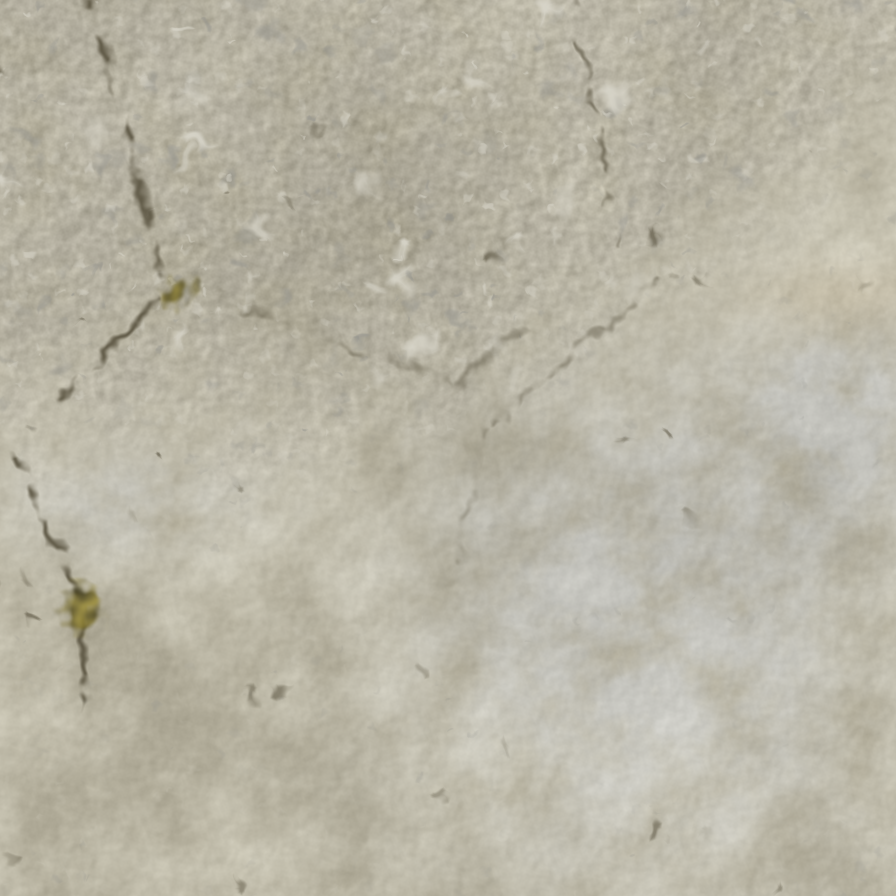
Give the GLSL for this texture, as a WebGL 1 fragment shader.

```glsl
precision highp float;
uniform vec2 u_resolution;

const vec3 WARM = vec3(0.722, 0.702, 0.628);
const vec3 PALE = vec3(0.770, 0.755, 0.688);
const vec3 COOL = vec3(0.752, 0.750, 0.725);
const vec3 WORN = vec3(0.682, 0.664, 0.604);
const vec3 OCHRE = vec3(0.710, 0.670, 0.570);
const vec3 CHIP_LIGHT = vec3(0.850, 0.840, 0.795);
const vec3 CHIP_GREY = vec3(0.570, 0.570, 0.550);
const vec3 CRACK = vec3(0.340, 0.315, 0.240);
const vec3 MOSS = vec3(0.430, 0.390, 0.160);
const float RELIEF_SMOOTH = 0.065;
const float RELIEF_ROUGH = 0.130;
const float GRAIN = 0.030;
const float BROAD_TONE = 0.075;
const float CRACK_WARP = 0.013;
const float CRACK_FRAY = 0.007;
const float TAU = 6.2831853;

vec2 hash2(vec2 p) {
  vec3 q = fract(p.xyx * vec3(0.1031, 0.1030, 0.0973));
  q += dot(q, q.yzx + 33.33);
  return fract((q.xx + q.yz) * q.zy);
}

float cornerSlope(vec2 cell, vec2 offset) {
  float a = TAU * hash2(cell + 71.0).x;
  return dot(vec2(cos(a), sin(a)), offset);
}

float gradientNoise(vec2 p) {
  vec2 i = floor(p), f = fract(p), e = vec2(1.0, 0.0);
  vec2 u = f * f * f * (f * (f * 6.0 - 15.0) + 10.0);
  float low = mix(cornerSlope(i, f), cornerSlope(i + e, f - e), u.x);
  float high = mix(cornerSlope(i + e.yx, f - e.yx), cornerSlope(i + 1.0, f - 1.0), u.x);
  return mix(low, high, u.y);
}

vec2 warp(vec2 p) {
  return vec2(gradientNoise(p), gradientNoise(p + 50.0));
}

float fbm(vec2 p) {
  float sum = 0.0, amp = 0.6;
  for (int i = 0; i < 4; i++) {
    sum += amp * gradientNoise(p);
    p = mat2(1.6, 1.2, -1.2, 1.6) * p + 7.3;
    amp *= 0.55;
  }
  return sum;
}

// Scattered ragged flakes; size is a fraction of the cell
float flakes(vec2 p, float cells, float density, float size, float seed) {
  vec2 q = p * cells + 0.35 * warp(p * cells * 2.7);
  float mask = 0.0;
  for (int k = 0; k < 9; k++) {
    vec2 cell = floor(q) + vec2(mod(float(k), 3.0), floor(float(k) / 3.0)) - 1.0;
    vec2 shape = hash2(cell + seed + 40.0), pick = hash2(cell + seed + 90.0);
    vec2 d = q - cell - hash2(cell + seed);
    float c = cos(TAU * shape.x), s = sin(TAU * shape.x);
    d = abs(mat2(c, -s, s, c) * d) * vec2(1.0, mix(1.0, 2.4, shape.y));
    float r = size * mix(0.4, 1.0, pick.y);
    float flake = 1.0 - smoothstep(0.2 * r, 1.25 * r, max(d.x + 0.5 * d.y, d.y));
    mask = max(mask, flake * step(pick.x, density) * mix(0.4, 1.0, fract(shape.y * 7.0)));
  }
  return mask;
}

float crack(vec2 p, vec2 a, vec2 b, float width) {
  vec2 ab = b - a;
  float t = clamp(dot(p - a, ab) / dot(ab, ab), 0.0, 1.0);
  return 1.0 - smoothstep(0.0, width, length(p - a - ab * t));
}

float blob(vec2 p, vec2 center, vec2 radius) {
  vec2 d = (p - center) / radius;
  return exp(-dot(d, d));
}

void main() {
  vec2 uv = gl_FragCoord.xy / u_resolution;
  float broad = fbm(uv * 3.5), mottle = fbm(uv * 13.0 + 31.0);
  // Worn upper left, smooth plaster elsewhere
  float border = 0.56 - 0.10 * uv.x + 0.9 * max(uv.x - 0.5, 0.0);
  float rough = smoothstep(-0.08, 0.12, uv.y - border + 0.15 * broad + 0.15 * mottle);
  // Broad stains
  vec3 color = mix(WARM, PALE, clamp(0.45 + broad + 1.3 * mottle, 0.0, 1.0));
  float haze = blob(uv, vec2(0.72, 0.30), vec2(0.24, 0.26)) + blob(uv, vec2(0.95, 0.54), vec2(0.12, 0.11));
  haze += 0.7 * blob(uv, vec2(0.15, 0.44), vec2(0.13, 0.06));
  color = mix(color, COOL, clamp(haze * (0.85 + 1.6 * mottle), 0.0, 1.0));
  color = mix(color, OCHRE, 0.6 * blob(uv, vec2(0.95, 0.67), vec2(0.11, 0.04)));
  color = mix(color, WORN, rough * clamp(0.55 + 1.6 * mottle, 0.0, 1.0));
  color += BROAD_TONE * (broad + mottle);
  // Relief lit from the upper left
  vec2 toLight = vec2(-0.004, 0.004);
  float slope = fbm(uv * 42.0) - fbm((uv + toLight) * 42.0);
  color += slope * mix(RELIEF_SMOOTH, RELIEF_ROUGH, rough);
  color += GRAIN * (0.6 + rough) * (gradientNoise(uv * 120.0) + gradientNoise(uv * 64.0));
  // Exposed aggregate, flecks and clustered pits
  float cluster = smoothstep(-0.15, 0.25, gradientNoise(uv * 7.0 + 3.0));
  color = mix(color, CHIP_GREY, 0.50 * rough * flakes(uv, 24.0, 0.38, 0.42, 11.0));
  color = mix(color, CHIP_LIGHT, (0.12 + 0.45 * rough) * flakes(uv, 44.0, 0.32, 0.42, 53.0));
  color = mix(color, CHIP_LIGHT, 0.95 * rough * flakes(uv, 18.0, 0.28, 0.42, 27.0));
  color = mix(color, CHIP_GREY, (0.25 + 0.30 * rough) * cluster * flakes(uv, 42.0, 0.25, 0.40, 83.0));
  color = mix(color, CRACK, 0.70 * cluster * flakes(uv, 22.0, 0.10, 0.27, 67.0));
  // Broken dark cracks and faint hairlines
  vec2 p = uv + CRACK_WARP * warp(uv * 24.0) + CRACK_FRAY * warp(uv * 75.0);
  float gaps = smoothstep(-0.22, 0.22, gradientNoise(uv * 26.0 + 5.0) + 0.5 * gradientNoise(uv * 70.0));
  float dark = max(crack(p, vec2(0.10, 1.0), vec2(0.14, 0.87), 0.010), crack(p, vec2(0.14, 0.87), vec2(0.18, 0.70), 0.010));
  dark = max(dark, max(crack(p, vec2(0.18, 0.67), vec2(0.06, 0.55), 0.008), crack(p, vec2(0.02, 0.49), vec2(0.09, 0.33), 0.008)));
  dark = max(dark, max(crack(p, vec2(0.09, 0.33), vec2(0.10, 0.21), 0.008), 0.7 * crack(p, vec2(0.64, 1.0), vec2(0.69, 0.73), 0.006)));
  float faint = max(crack(p, vec2(0.24, 0.67), vec2(0.51, 0.57), 0.007), crack(p, vec2(0.51, 0.57), vec2(0.58, 0.63), 0.009));
  faint = max(faint, max(crack(p, vec2(0.55, 0.53), vec2(0.74, 0.69), 0.007), 0.7 * crack(p, vec2(0.54, 0.52), vec2(0.51, 0.38), 0.008)));
  color = mix(color, CRACK, 0.85 * dark * gaps + 0.40 * faint * (0.2 + 0.8 * gaps) * (1.0 - dark));
  // Moss tufts
  float tuft = max(0.7 * blob(p, vec2(0.20, 0.675), vec2(0.020, 0.017)), blob(p, vec2(0.09, 0.32), vec2(0.021, 0.027)));
  float moss = smoothstep(0.15, 0.75, tuft + 0.5 * gradientNoise(uv * 70.0)) * smoothstep(0.05, 0.3, tuft);
  color = mix(color, MOSS * (1.0 + 0.9 * gradientNoise(uv * 60.0 + 9.0)), 0.85 * moss);
  gl_FragColor = vec4(clamp(color, 0.0, 1.0), 1.0);
}
```
